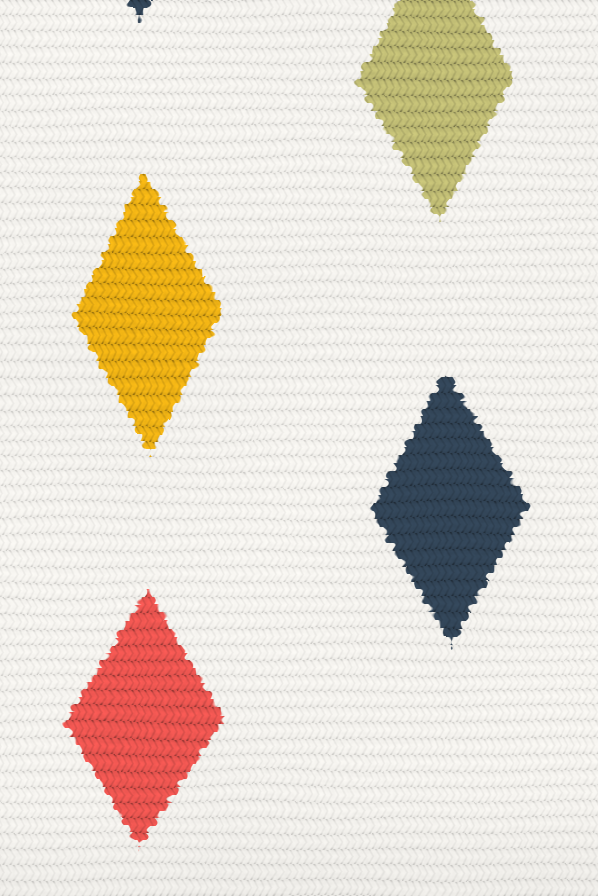
Reproduce this pattern procedurally as a WebGL 1 fragment shader.

```glsl
precision highp float;
uniform vec2 u_resolution;

vec2 hashGradient(vec2 cell) {
  float angle = 6.2832 * fract(sin(dot(cell, vec2(12.99, 78.23))) * 4375.85);
  return vec2(cos(angle), sin(angle));
}

float gradientNoise(vec2 p) {
  vec2 i = floor(p), f = fract(p);
  vec2 w = f * f * (3.0 - 2.0 * f);
  float a = dot(hashGradient(i), f);
  float b = dot(hashGradient(i + vec2(1, 0)), f - vec2(1, 0));
  float c = dot(hashGradient(i + vec2(0, 1)), f - vec2(0, 1));
  float d = dot(hashGradient(i + vec2(1, 1)), f - vec2(1, 1));
  return mix(mix(a, b, w.x), mix(c, d, w.x), w.y);
}

// Signed distance to the line a-b, positive on its left
float side(vec2 p, vec2 a, vec2 b) {
  vec2 e = b - a;
  return dot(p - a, normalize(vec2(-e.y, e.x)));
}

// Corners run clockwise from the top
float diamond(vec2 p, vec2 top, vec2 right, vec2 bottom, vec2 left) {
  return max(max(side(p, top, right), side(p, right, bottom)),
             max(side(p, bottom, left), side(p, left, top)));
}

void inlay(inout vec3 yarn, inout float dyed, vec3 dye, float d) {
  float pixel = 1.0 / u_resolution.y;
  float cover = 1.0 - smoothstep(-pixel, pixel, d);
  yarn = mix(yarn, dye, cover);
  dyed = max(dyed, cover);
}

void main() {
  vec2 p = gl_FragCoord.xy / u_resolution.y;

  // Crochet rows, slightly uneven
  float v = p.y * 57.0 + 0.35 * gradientNoise(p * vec2(7.0, 12.0));
  float row = floor(v);
  float f = fract(v);
  float grain = gradientNoise(p * vec2(230.0, 190.0));

  // Herringbone stitches with small gaps between the rows
  float u = p.x * 125.0 + 0.43 * row + 1.3 * abs(f - 0.5) + 0.5 * gradientNoise(p * 25.0);
  float crease = smoothstep(0.22, 0.5, abs(fract(u) - 0.5));
  float seam = smoothstep(0.3, 0.5, abs(f - 0.5));
  float ridge = 1.0 - smoothstep(0.05, 0.22, abs(f - 0.52));
  float shadow = 0.045 * crease + seam * (0.025 + 0.09 * crease) - 0.012 * ridge - 0.025 * grain;

  // Colour changes step by half rows and fray at the stitches
  vec2 q = p;
  q.y += 0.8 * (floor(v * 2.0) + 0.5 - v * 2.0) / 114.0;
  float fray = 0.0018 * sin(6.2832 * v) + 0.004 * gradientNoise(p * vec2(110.0, 130.0));

  vec3 yarn = vec3(0.962, 0.955, 0.938);
  vec3 navy = vec3(0.2, 0.275, 0.35);
  float dyed = 0.0;

  inlay(yarn, dyed, navy, fray + diamond(q, vec2(0.16, 1.28), vec2(0.245, 1.125),
    vec2(0.155, 0.979), vec2(0.07, 1.125)));
  inlay(yarn, dyed, vec3(0.76, 0.745, 0.46), fray + diamond(q, vec2(0.484, 1.072),
    vec2(0.573, 0.915), vec2(0.491, 0.753), vec2(0.398, 0.909)));
  inlay(yarn, dyed, vec3(0.95, 0.71, 0.08), fray + diamond(q, vec2(0.16, 0.807),
    vec2(0.249, 0.654), vec2(0.168, 0.493), vec2(0.082, 0.647)));
  inlay(yarn, dyed, navy, fray + diamond(q, vec2(0.497, 0.586), vec2(0.59, 0.436),
    vec2(0.504, 0.281), vec2(0.414, 0.43)));
  inlay(yarn, dyed, vec3(0.94, 0.34, 0.32), fray + diamond(q, vec2(0.165, 0.342),
    vec2(0.25, 0.198), vec2(0.155, 0.055), vec2(0.072, 0.194)));

  // Deeper stitch relief in dyed yarn, then soft folds across the cloth
  vec3 color = yarn * (1.0 - shadow * mix(1.0, 2.3, dyed));
  color *= 1.0 + 0.015 * gradientNoise(p * 4.0);
  color *= 1.0 - 0.025 * smoothstep(0.12, 0.0, p.y);
  gl_FragColor = vec4(color, 1.0);
}
```
